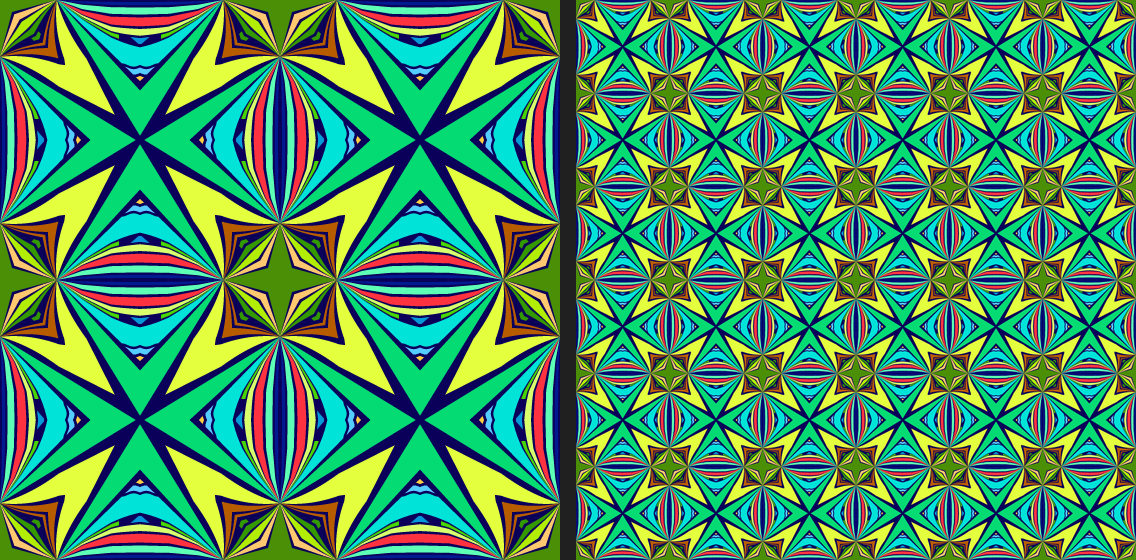
Left, the tile; right, the same tile 3 across and 3 down.
A WebGL 2 fragment shader for this pattern:

```glsl
#version 300 es
precision highp float;
// Kaleidoscopic star tiling: each cell is folded eight ways into one triangle,
// where bands of colour fan out from a single pole on the cell edge.
// Bands are ranges of the point where a ray from the pole meets a fold line.

uniform vec2 u_resolution;
out vec4 fragColor;

const float REPEATS = 2.0;       // cells across and down
const int   SAMPLES = 4;         // antialiasing grid side
const float POLE_Y  = 0.594;     // pole height on the edge x = 1
const float SAG     = 0.025;     // inward curve of the corner squares
const float RIPPLE  = 0.012;     // scallop of the inner petal stripes

const vec3 NAVY   = vec3(0.04, 0.00, 0.35);
const vec3 BLUE   = vec3(0.00, 0.10, 0.56);
const vec3 AZURE  = vec3(0.00, 0.60, 0.85);
const vec3 SKY    = vec3(0.33, 0.80, 1.00);
const vec3 CYAN   = vec3(0.00, 0.89, 0.85);
const vec3 AQUA   = vec3(0.36, 1.00, 0.71);
const vec3 GREEN  = vec3(0.02, 0.86, 0.45);
const vec3 LEAF   = vec3(0.28, 0.84, 0.00);
const vec3 MOSS   = vec3(0.29, 0.56, 0.02);
const vec3 FERN   = vec3(0.20, 0.60, 0.00);
const vec3 LIME   = vec3(0.70, 0.93, 0.02);
const vec3 YELLOW = vec3(0.89, 1.00, 0.24);
const vec3 PALE   = vec3(0.85, 1.00, 0.42);
const vec3 AMBER  = vec3(1.00, 0.80, 0.26);
const vec3 PEACH  = vec3(1.00, 0.78, 0.43);
const vec3 BROWN  = vec3(0.72, 0.36, 0.00);
const vec3 RED    = vec3(1.00, 0.20, 0.25);

bool within(float v, float lo, float hi) { return v >= lo && v < hi; }

// Petal between the cell centre and the middle of its edge.
vec3 petalColor(vec2 p) {
    float u = p.y / POLE_Y;
    float straight = max(1.0 - u, 1e-4);
    float ray = 1.0 - (1.0 - p.x) / straight;      // meets the axis here

    if (within(ray, 0.03, 0.354)) return GREEN;
    if (ray < 0.42) return NAVY;

    // Outer bands bend in three facets, more strongly near the edge.
    float faceted = min(min(1.0 - 0.14 * u, 1.28 - 0.94 * u), 2.07 * straight);
    float bend = 1.0 - smoothstep(0.2, 0.6, 1.0 - ray);
    float band = 1.0 - (1.0 - p.x) / mix(straight, faceted, bend);

    if (within(band, 0.962, 0.986)) return BLUE;
    if (within(band, 0.896, 0.946)) return AQUA;
    if (within(band, 0.812, 0.875)) return RED;
    if (within(band, 0.745, 0.793)) return PALE;
    if (within(band, 0.685, 0.728)) {
        if (p.y < 1.3 * (band - 0.675)) return AZURE;
        return p.y > 0.15 ? LEAF : NAVY;
    }
    if (band > 0.662) return NAVY;

    // Stripes across the tip of the petal's hollow.
    float stripe = p.x + RIPPLE * sin(35.0 * p.y);
    if (stripe < 0.458) return AMBER;
    if (within(stripe, 0.479, 0.518)) return SKY;
    return stripe > 0.536 ? CYAN : NAVY;
}

// Yellow horn and corner square along the cell diagonal.
vec3 cornerColor(vec2 p) {
    float w = clamp((p.x - 0.58) / 0.42, 0.0, 1.0);
    float fade = 1.0 - smoothstep(0.62, 0.82, p.y);
    float y = p.y - SAG * 4.0 * w * (1.0 - w) * fade;
    float drop = 1.0 - POLE_Y;
    float ray = 1.0 - drop * (1.0 - p.x) / max(y - p.x + drop, 1e-4);

    if (within(ray, 0.180, 0.535)) return YELLOW;
    if (within(ray, 0.582, 0.645)) return BROWN;
    if (within(ray, 0.665, 0.685)) return BROWN;
    if (within(ray, 0.712, 0.738) && p.x - p.y < 0.05) return FERN;
    if (within(ray, 0.755, 0.788)) return FERN;
    if (within(ray, 0.800, 0.845)) return LIME;
    if (within(ray, 0.860, 0.898)) return PEACH;
    return ray > 0.914 ? MOSS : NAVY;
}

vec3 patternColor(vec2 uv) {
    // Fold the cell: centre at 0, edges at 1, then across the diagonal.
    vec2 p = abs(fract(uv * REPEATS) * 2.0 - 1.0);
    p = vec2(max(p.x, p.y), min(p.x, p.y));
    return p.y < POLE_Y * p.x ? petalColor(p) : cornerColor(p);
}

void main() {
    // Average a grid of samples in each pixel to smooth the edges.
    vec3 sum = vec3(0.0);
    for (int j = 0; j < SAMPLES; j++) {
        for (int i = 0; i < SAMPLES; i++) {
            vec2 offset = (vec2(i, j) + 0.5) / float(SAMPLES) - 0.5;
            sum += patternColor((gl_FragCoord.xy + offset) / u_resolution);
        }
    }
    fragColor = vec4(sum / float(SAMPLES * SAMPLES), 1.0);
}
```
